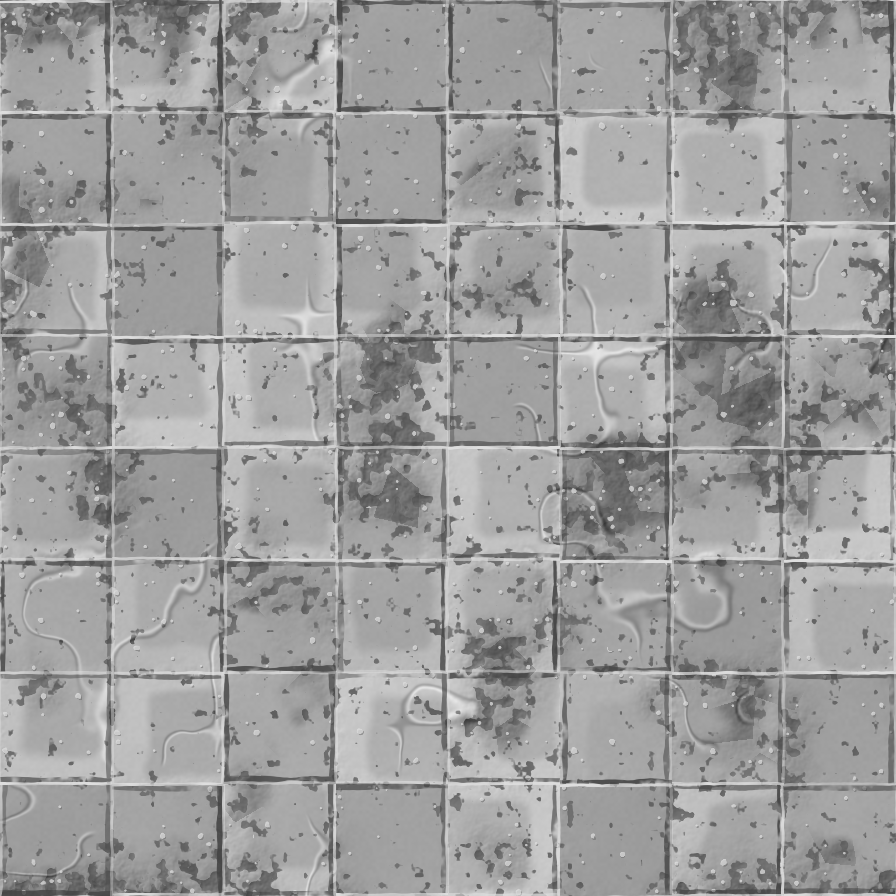
A Shadertoy shader for this texture:

```glsl
// Worn grey square tiles with pale embossed seams, dark grime, chips and scratches.
#define TILES 8.0          // repeats across and down
#define SEAM_WIDTH 0.013   // half width of the pale seam, in tiles
#define GAP_WIDTH 0.021    // half width of the dark gap beside it
#define SEAM_SHIFT 0.026   // misalignment between neighbouring seams
#define GLAZE 0.085        // brightness of the pale tile borders
#define GRIME 0.95         // amount of dark speckle
#define CHIPS 0.085        // share of cells holding a pale chip
#define BASE_GREY 0.628
#define DARK_GREY 0.31
#define PALE_GREY 0.87

float hash(vec2 p) {
    vec3 q = fract(p.xyx * vec3(0.1031, 0.1030, 0.0973) + 0.137);
    q += dot(q, q.yzx + 33.33);
    return fract((q.x + q.y) * q.z);
}

// Value noise that wraps after one canvas.
float noise(vec2 uv, float freq) {
    vec2 p = uv * freq, i = floor(p), f = fract(p);
    f = f * f * (3.0 - 2.0 * f);
    vec2 a = mod(i, freq), b = mod(i + 1.0, freq);
    return mix(mix(hash(a), hash(vec2(b.x, a.y)), f.x),
               mix(hash(vec2(a.x, b.y)), hash(b), f.x), f.y);
}

float fbm(vec2 uv, float freq) {
    float sum = 0.0, amp = 0.57;
    for (int i = 0; i < 3; i++) {
        sum += amp * noise(uv, freq);
        freq *= 2.0;
        amp *= 0.5;
    }
    return sum;
}

// Random value of the nearest cell: flat, angular shards.
float shard(vec2 uv, float freq) {
    vec2 p = uv * freq, base = floor(p);
    float best = 9.0, value = 0.0;
    for (int y = -1; y <= 1; y++)
    for (int x = -1; x <= 1; x++) {
        vec2 cell = base + vec2(x, y), id = mod(cell, freq);
        vec2 d = cell + vec2(hash(id + 31.0), hash(id + 67.0)) - p;
        if (dot(d, d) < best) { best = dot(d, d); value = hash(id + 93.0); }
    }
    return value;
}

// Pale chips, one per chosen cell; x is the lit body, y its shadow.
vec2 chips(vec2 uv, float freq, float chance) {
    vec2 p = uv * freq, id = mod(floor(p), freq);
    vec2 d = fract(p) - 0.35 - 0.3 * vec2(hash(id + 11.0), hash(id + 23.0));
    float radius = mix(0.12, 0.32, pow(hash(id + 47.0), 2.0));
    radius *= 0.6 + 0.8 * noise(uv, freq * 3.0);
    float on = step(hash(id + 71.0), chance), soft = freq / iResolution.y;
    vec2 r = vec2(length(d), length(d + vec2(-0.1, 0.14)));
    return on * (1.0 - smoothstep(radius - 0.5 * soft, radius + 0.5 * soft, r));
}

// Seam profile across signed distance d; x is the pale ridge, y the dark gap.
vec2 seam(float d, vec2 id, vec2 uv, float strength) {
    float px = TILES / iResolution.y, rough = fbm(uv, 64.0);
    d += (hash(id + 5.0) - 0.5) * SEAM_SHIFT + (rough - 0.5) * 0.018;
    float side = hash(id + 19.0) < 0.65 ? 1.0 : -1.0;
    float ridge = 1.0 - smoothstep(SEAM_WIDTH - px * 0.5, SEAM_WIDTH + px * 0.5, abs(d));
    float gapWidth = GAP_WIDTH * (0.4 + 1.2 * noise(uv, 40.0));
    float gap = 1.0 - smoothstep(gapWidth - px * 0.6, gapWidth + px * 0.6, abs(d + side * 0.034));
    ridge *= strength * mix(0.45, 1.0, hash(id + 29.0)) * (0.55 + 0.7 * noise(uv, 48.0));
    gap *= mix(0.4, 1.0, hash(id + 37.0)) * smoothstep(0.2, 0.5, rough);
    return vec2(ridge, gap);
}

void mainImage(out vec4 fragColor, in vec2 fragCoord) {
    vec2 uv = fragCoord / iResolution.xy;
    vec2 p = uv * TILES, id = floor(p), f = p - id - 0.5;

    // Tile body with a soft pale border around an off-centre rounded panel.
    vec2 shift = (vec2(hash(id + 3.0), hash(id + 7.0)) - 0.5) * 0.32;
    vec2 box = abs(f - shift) - vec2(0.25, 0.27);
    float panel = length(max(box, 0.0)) - 0.10 + (noise(uv, 24.0) - 0.5) * 0.1;
    float glazed = smoothstep(0.25, 0.6, hash(id + 13.0));
    float grey = BASE_GREY + 0.055 * (hash(id + 17.0) - 0.4) + 0.035 * glazed;
    grey += GLAZE * glazed * smoothstep(-0.04, 0.07, panel) - 0.035 * f.y * f.x;
    grey += 0.03 * (fbm(uv, 16.0) - 0.5) + 0.018 * (noise(uv, 256.0) - 0.5);

    // Grime gathers in patches and along tile edges.
    float patches = smoothstep(0.48, 0.85, fbm(uv, 9.0));
    float edge = exp(-(0.5 - max(abs(f.x), abs(f.y))) / 0.075);
    float cover = GRIME * (patches + edge * mix(0.15, 0.8, noise(uv, 13.0)));
    float fine = fbm(uv, 88.0);
    float limit = 0.75 - 0.29 * min(cover, 1.1);
    float speck = smoothstep(limit - 0.02, limit + 0.07, fine);
    float relief = fine - fbm(uv + vec2(0.0015, -0.0015), 88.0);
    grey -= 0.10 * patches + 0.13 * step(shard(uv, 21.0), 0.2) * smoothstep(0.1, 0.5, patches);
    grey = mix(grey, DARK_GREY + 0.12 * noise(uv, 60.0), speck * 0.85);
    grey += relief * 0.5 * min(cover, 1.0);

    // Scattered curved scratches with a lit and a shaded side.
    float bend = noise(uv, 19.0) - 0.5 + 0.06 * (noise(uv, 70.0) - 0.5);
    float scratched = smoothstep(0.66, 0.76, noise(uv + 0.37, 7.0));
    grey += scratched * 0.12 * (exp(-pow(bend / 0.025, 2.0)) - exp(-pow((bend - 0.05) / 0.025, 2.0)));

    // Pale chips, denser where the tile is dirty.
    vec2 chip = chips(uv, 96.0, CHIPS * (0.55 + 1.4 * min(cover, 1.0)));
    grey = mix(grey, 0.42, chip.y * 0.55);
    grey = mix(grey, PALE_GREY, chip.x * 0.75);

    // Seams: each edge has its own offset, brightness and shaded side.
    vec2 line = floor(p + 0.5), d = p - line, wrapped = mod(line, TILES);
    vec2 upright = seam(d.x, vec2(wrapped.x, id.y), uv, 0.75);
    vec2 level = seam(d.y, vec2(id.x, wrapped.y) + 50.0, uv, 1.05);
    grey = mix(grey, DARK_GREY - 0.05, max(upright.y, level.y) * 0.9);
    grey = mix(grey, PALE_GREY, clamp(max(upright.x, level.x), 0.0, 1.0));

    fragColor = vec4(vec3(clamp(grey, 0.0, 1.0)), 1.0);
}
```
